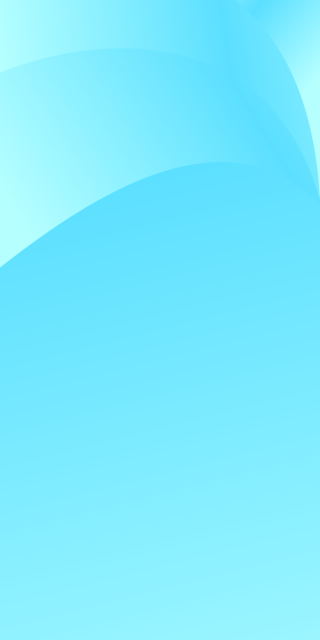
Reproduce this background procedurally as a Shadertoy shader.

```glsl
// Overlapping pale-cyan sheets whose arched rims sweep to the right border.
// Each rim is a cubic Bezier solved for height at x; each sheet is filled
// with its own linear gradient between one deep and one pale tint.

const vec3 DEEP_CYAN = vec3(0.36, 0.875, 1.0);
const vec3 PALE_CYAN = vec3(0.71, 1.0, 1.0);

vec2 bezierPoint(vec2 a, vec2 b, vec2 c, vec2 d, float t) {
    float s = 1.0 - t;
    return s * s * s * a + 3.0 * s * s * t * b + 3.0 * s * t * t * c + t * t * t * d;
}

vec2 bezierTangent(vec2 a, vec2 b, vec2 c, vec2 d, float t) {
    float s = 1.0 - t;
    return s * s * (b - a) + 2.0 * s * t * (c - b) + t * t * (d - c);
}

// Approximate signed distance to a left-to-right curve, positive above it
float heightAboveCurve(vec2 p, vec2 a, vec2 b, vec2 c, vec2 d) {
    float t = 0.5;
    float stepSize = 0.25;
    for (int i = 0; i < 16; i++) {
        t += bezierPoint(a, b, c, d, t).x < p.x ? stepSize : -stepSize;
        stepSize *= 0.5;
    }
    vec2 tangent = normalize(bezierTangent(a, b, c, d, t));
    return dot(p - bezierPoint(a, b, c, d, t), vec2(-tangent.y, tangent.x));
}

// Gradient from deep to pale, mirrored behind its starting point
vec3 sheetColor(vec2 p, vec2 deepAt, vec2 paleAt) {
    vec2 axis = paleAt - deepAt;
    float amount = abs(dot(p - deepAt, axis) / dot(axis, axis));
    return mix(DEEP_CYAN, PALE_CYAN, min(amount, 1.0));
}

float coverage(float signedDistance, float pixel) {
    return smoothstep(-0.75 * pixel, 0.75 * pixel, signedDistance);
}

void mainImage(out vec4 fragColor, in vec2 fragCoord) {
    // Canvas spans 0..1 across and 0..2 upward
    vec2 p = fragCoord / iResolution.xy * vec2(1.0, 2.0);
    float pixel = 1.0 / iResolution.x;

    // Rims, from the lowest sheet to the corner sheet
    float aboveFront = heightAboveCurve(p, vec2(0.0, 1.164), vec2(0.286, 1.388),
                                        vec2(0.703, 1.661), vec2(1.0, 1.362));
    float aboveMiddle = heightAboveCurve(p, vec2(0.0, 1.773), vec2(0.339, 1.909),
                                         vec2(0.852, 1.909), vec2(1.0, 1.375));
    float aboveBack = heightAboveCurve(p, vec2(0.734, 2.0), vec2(0.898, 1.87),
                                       vec2(0.984, 1.661), vec2(1.0, 1.375));

    // Sheet fills
    vec3 corner = sheetColor(p, vec2(0.781, 1.948), vec2(1.0, 1.766));
    vec3 back   = sheetColor(p, vec2(0.703, 1.896), vec2(0.0, 1.792));
    vec3 middle = sheetColor(p, vec2(0.729, 1.740), vec2(0.052, 1.323));
    vec3 front  = sheetColor(p, vec2(0.0, 1.349), vec2(0.537, -0.80));

    // Stack the sheets back to front
    vec3 color = corner;
    color = mix(color, back, coverage(-aboveBack, pixel));
    color = mix(color, middle, coverage(-aboveMiddle, pixel));
    color = mix(color, front, coverage(-aboveFront, pixel));
    fragColor = vec4(color, 1.0);
}
```
